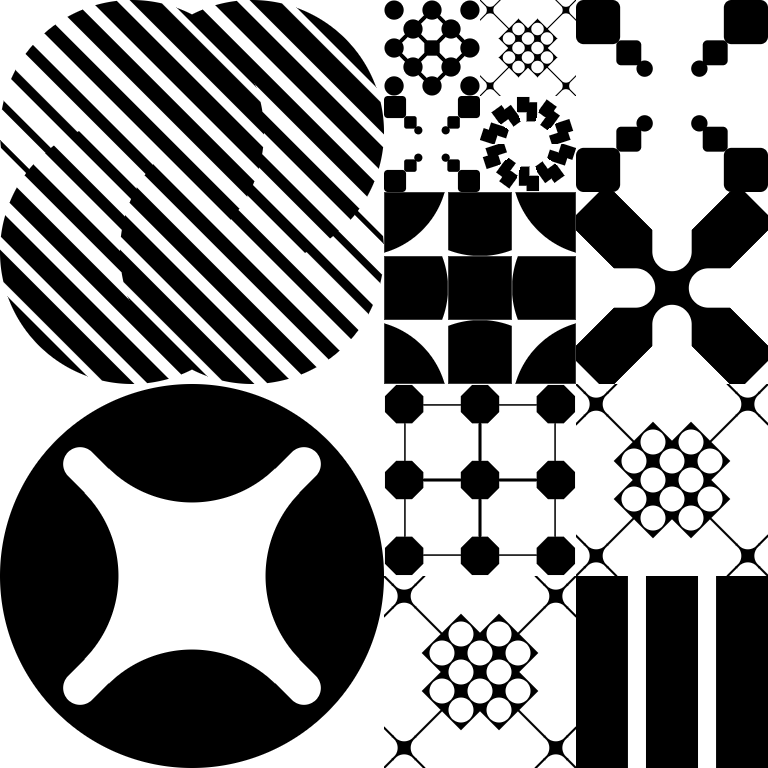
Give the GLSL for this pattern, as a WebGL 1 fragment shader.

```glsl
precision highp float;
uniform vec2 u_resolution;

// Tile functions take u in [-1, 1] and return a signed distance, negative in ink.
float box(vec2 p, vec2 halfSize) {
  vec2 d = abs(p) - halfSize;
  return length(max(d, 0.0)) + min(max(d.x, d.y), 0.0);
}

float segment(vec2 p, vec2 a, vec2 b) {
  vec2 ab = b - a;
  return length(p - a - ab * clamp(dot(p - a, ab) / dot(ab, ab), 0.0, 1.0));
}

// Four overlapping discs of tapering diagonal bars
float stripedDiscs(vec2 u) {
  float d = 9.0;
  for (int i = 0; i < 4; i++) {
    float row = i < 2 ? 1.0 : -1.0;
    vec2 v = u - 0.3125 * vec2(mod(float(i), 2.0) * 2.0 - 1.0, row);
    float across = v.x + v.y;
    float halfWidth = 0.047 + 0.038 * row * across;
    float bar = abs(fract(across / 0.2135) - 0.5) * 0.2135 - halfWidth;
    d = min(d, max(length(v) - 0.6875, bar * 0.7071));
  }
  return d;
}

// Disc with a four-armed concave cutout
float starDisc(vec2 u) {
  vec2 a = abs(u);
  a = vec2(max(a.x, a.y), min(a.x, a.y));
  float body = max(0.617 - length(a - vec2(1.0, 0.0)), a.x - 0.56);
  float arm = segment(a, vec2(0.0), vec2(0.583)) - 0.088;
  return max(length(u) - 1.0, -min(body, arm));
}

// Ring of linked dots
float dots(vec2 u) {
  vec2 a = abs(u);
  a = vec2(max(a.x, a.y), min(a.x, a.y));
  float d = min(length(a - 0.79), length(a - vec2(0.79, 0.0)));
  d = min(d, length(a - 0.396)) - 0.2;
  d = min(d, box(a, vec2(0.16)));
  d = min(d, segment(a, vec2(0.79, 0.0), vec2(0.396)) - 0.04);
  return min(d, segment(a, vec2(0.0), vec2(0.396)) - 0.04);
}

// Perforated mesh with starred corners
float mesh(vec2 u) {
  float outer = 9.0;
  float hole = -9.0;
  for (int i = -2; i <= 2; i++) {
    for (int j = -2; j <= 2; j++) {
      if (mod(float(i + j), 2.0) > 0.5) {
        vec2 v = abs(u - 0.198 * vec2(float(i), float(j)));
        outer = min(outer, (v.x + v.y - 0.212) * 0.7071);
        hole = max(hole, 0.13 - length(v));
      }
    }
  }
  vec2 a = abs(u);
  vec2 v = abs(a - 0.79);
  v = vec2(max(v.x, v.y), min(v.x, v.y));
  float star = max(v.x - 0.13, 0.13 - length(v - vec2(0.198, 0.0)));
  float wire = segment(a, vec2(0.396), vec2(1.0));
  wire = min(wire, segment(a, vec2(0.58, 1.0), vec2(1.0, 0.58))) - 0.011;
  return min(max(outer, hole), min(star, wire));
}

// Shrinking steps from each corner
float steps(vec2 u) {
  vec2 a = abs(u);
  float d = box(a - 0.77, vec2(0.15)) - 0.08;
  d = min(d, box(a - 0.45, vec2(0.08)) - 0.05);
  return min(d, length(a - 0.285) - 0.085);
}

// Wheel of paired blocks
float blockRing(vec2 u) {
  float sector = 0.628318;
  float angle = (fract(atan(u.y, u.x) / sector) - 0.5) * sector;
  vec2 v = length(u) * vec2(cos(angle), sin(angle));
  return min(box(v - vec2(0.82, 0.1), vec2(0.16, 0.13)),
             box(v - vec2(0.67, -0.08), vec2(0.2, 0.11)));
}

// Discs clipped by a three by three grid
float clippedDiscs(vec2 u) {
  vec2 cell = clamp(floor(u * 1.5 + 0.5), -1.0, 1.0);
  return max(length(u - 1.25 * cell) - 0.917, box(u - cell / 1.5, vec2(0.331)));
}

// Four lobes joined at a narrow waist
float lobedCross(vec2 u) {
  vec2 a = abs(u);
  a = vec2(max(a.x, a.y), min(a.x, a.y));
  float slot = segment(a, vec2(0.38, 0.0), vec2(2.0, 0.0)) - 0.205;
  return max(-slot, max(a.x - a.y - 0.4, (a.x + a.y - 1.76) * 0.7071));
}

// Octagon nodes on a wire grid
float lattice(vec2 u) {
  vec2 v = abs(u - 0.79 * clamp(floor(u / 0.79 + 0.5), -1.0, 1.0));
  float node = max(max(v.x, v.y), (v.x + v.y) * 0.7071) - 0.2;
  float wire = max(min(v.x, v.y) - 0.016, max(abs(u.x), abs(u.y)) - 0.79);
  return min(node, wire);
}

float bars(vec2 u) {
  return abs(u.x - 0.73 * clamp(floor(u.x / 0.73 + 0.5), -1.0, 1.0)) - 0.271;
}

void main() {
  vec2 p = gl_FragCoord.xy / u_resolution * 4.0;
  bool small = p.x > 2.0 && p.x < 3.0 && p.y > 3.0;
  float size = p.x < 2.0 ? 2.0 : (small ? 0.5 : 1.0);
  vec2 u = fract(p / size) * 2.0 - 1.0;

  // Pick the tile for each part of the layout
  float d;
  if (p.x < 2.0) d = p.y > 2.0 ? stripedDiscs(u) : starDisc(u);
  else if (small) {
    if (p.y > 3.5) d = p.x < 2.5 ? dots(u) : mesh(u);
    else d = p.x < 2.5 ? steps(u) : blockRing(u);
  }
  else if (p.y > 3.0) d = steps(u);
  else if (p.y > 2.0) d = p.x < 3.0 ? clippedDiscs(u) : lobedCross(u);
  else if (p.y > 1.0) d = p.x < 3.0 ? lattice(u) : mesh(u);
  else d = p.x < 3.0 ? mesh(u) : bars(u);

  float pixel = 8.0 / (size * min(u_resolution.x, u_resolution.y));
  gl_FragColor = vec4(vec3(clamp(d / pixel + 0.5, 0.0, 1.0)), 1.0);
}
```
